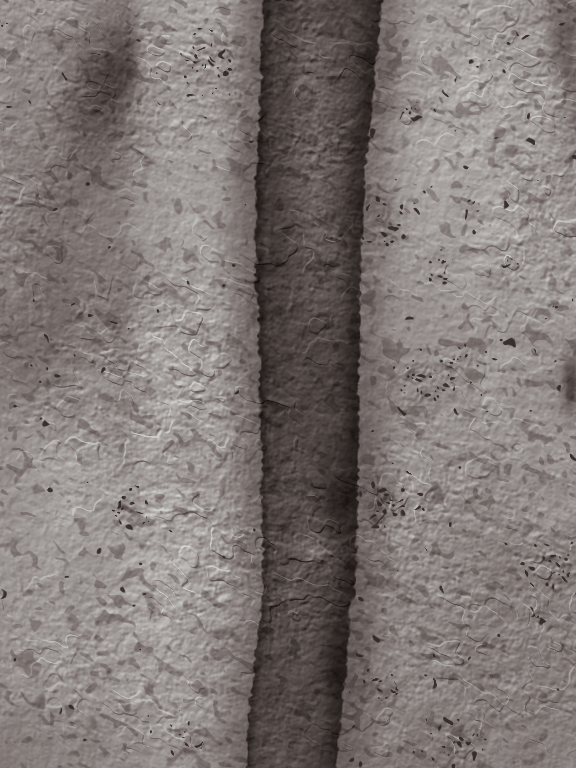
This texture is drawn by a Shadertoy shader. Its source:

```glsl
// Draws crumpled, clay-stiffened cloth hanging in heavy folds around a dark recess.

// Palette, from deep shadow to lit clay
const vec3 SHADOW = vec3(0.16, 0.13, 0.12);
const vec3 EARTH = vec3(0.47, 0.43, 0.42);
const vec3 CLAY = vec3(0.64, 0.62, 0.61);

// Tuning
const float CLOTH_TONE = 0.585;
const float RECESS_TONE = 0.275;
const float CLOTH_CONTRAST = 0.15;
const float RECESS_CONTRAST = 0.27;
const float RELIEF_STEP = 0.0015;
const float CAVITY_DEPTH = 0.2;
const float HOLE_GRID = 105.0;
const float STRAY_HOLES = 0.012;
const float EDGE_SOFTNESS = 0.002;
const vec2 LIGHT = vec2(-0.5, 0.87);
const mat2 TILT = mat2(0.86, 0.51, -0.51, 0.86);

// Worn patches and peeling flakes: centre, radius
const vec3 WORN[14] = vec3[14](
    vec3(0.56, 0.50, 0.032), vec3(0.57, 0.645, 0.018), vec3(0.505, 0.71, 0.025),
    vec3(0.664, 0.66, 0.015), vec3(0.26, 0.915, 0.035), vec3(0.167, 0.335, 0.018),
    vec3(0.612, 0.725, 0.016), vec3(0.538, 0.855, 0.02), vec3(0.495, 0.10, 0.025),
    vec3(0.592, 0.03, 0.025), vec3(0.505, 0.345, 0.03), vec3(0.247, 0.035, 0.02),
    vec3(0.593, 0.53, 0.02), vec3(0.72, 0.26, 0.03));
const vec3 FLAKES[6] = vec3[6](
    vec3(0.635, 0.395, 0.024), vec3(0.28, 0.535, 0.018), vec3(0.645, 0.985, 0.03),
    vec3(0.62, 0.88, 0.028), vec3(0.09, 0.955, 0.022), vec3(0.165, 0.085, 0.014));

float hash(vec2 p) {
    return fract(sin(dot(p, vec2(127.1, 311.7))) * 43758.5453);
}

float noise(vec2 p) {
    vec2 i = floor(p), f = fract(p);
    f = f * f * (3.0 - 2.0 * f);
    return mix(mix(hash(i), hash(i + vec2(1, 0)), f.x),
               mix(hash(i + vec2(0, 1)), hash(i + vec2(1, 1)), f.x), f.y);
}

vec2 drift(vec2 p) {
    return vec2(noise(p), noise(p + 7.3)) - 0.5;
}

float glow(vec2 p, vec2 centre, vec2 size) {
    vec2 d = (p - centre) / size;
    return exp(-dot(d, d));
}

float wear(vec2 p) {
    float amount = 0.0;
    for (int i = 0; i < 14; i++) amount += glow(p, WORN[i].xy, vec2(WORN[i].z));
    return min(amount, 1.0);
}

// Surface height: lumps, broken crumples, gritty grain and raised flakes
float relief(vec2 p) {
    vec2 bent = p + 0.02 * drift(p * 15.0) + 0.006 * drift(p * 90.0);
    vec2 q = TILT * bent;
    float height = 0.007 * noise(q * vec2(42, 60));
    height += 0.0065 * noise(q * vec2(85, 125));
    height += 0.0055 * noise(TILT * q * vec2(150, 185));
    height += 0.0028 * noise(TILT * p * 270.0);
    float peeling = smoothstep(0.5, 0.7, noise(p * 24.0));
    height += 0.005 * peeling * smoothstep(0.5, 0.58, noise(q * vec2(48, 75) + 4.0));
    for (int i = 0; i < 6; i++) {
        float d = length((bent - FLAKES[i].xy) * vec2(0.9, 1.4)) + 0.01 * noise(p * 75.0);
        height += 0.005 * (1.0 - smoothstep(-0.004, 0.001, d - FLAKES[i].z));
    }
    return height;
}

// Small shaded hollows between the crumples
float cavities(vec2 p) {
    vec2 q = TILT * (p + 0.012 * drift(p * 70.0));
    float coverage = 0.16 * (noise(p * 13.0) - 0.5);
    return smoothstep(0.7, 0.86, noise(q * vec2(80, 125)) + coverage);
}

// Ragged dark holes, dense in the worn patches
float holes(vec2 p, float worn) {
    vec2 g = TILT * p * HOLE_GRID + 1.4 * drift(p * 85.0);
    vec2 cell = floor(g);
    vec2 centre = 0.35 + 0.3 * vec2(hash(cell), hash(cell + 5.0));
    float radius = 0.16 + 0.28 * hash(cell + 11.0);
    float d = length((fract(g) - centre) * vec2(1.0, 1.25));
    float present = step(hash(cell + 23.0), STRAY_HOLES + 0.65 * worn);
    return present * (1.0 - smoothstep(radius - 0.16, radius + 0.08, d));
}

float leftTone(vec2 p, float edge) {
    float ridge = (p.x - 0.215 - 0.045 * p.y) / 0.065;
    float tone = CLOTH_TONE + 0.055 * exp(-ridge * ridge);
    float pit = 0.27 * glow(p, vec2(0.15, 0.9), vec2(0.055, 0.09)) + 0.14 * glow(p, vec2(0.10, 0.77), vec2(0.065, 0.1));
    tone -= pit * (1.0 - smoothstep(0.165, 0.2, p.x));
    tone -= 0.14 * glow(p, vec2(0.04, 0.57), vec2(0.09, 0.12));
    tone -= 0.07 * glow(p, vec2(0.16, 0.55), vec2(0.018, 0.18));
    tone += 0.05 * glow(p, vec2(0.06, 0.3), vec2(0.1, 0.2)) - 0.05 * glow(p, vec2(0.1, 0.0), vec2(0.2, 0.08));
    return tone * mix(0.76, 1.0, smoothstep(0.0, 0.06, edge - p.x));
}

float rightTone(vec2 p, float edge) {
    float tone = CLOTH_TONE + 0.06 * glow(p, vec2(0.61, 0.82), vec2(0.1, 0.3));
    tone -= 0.06 * (1.0 - smoothstep(0.1, 0.45, p.y));
    tone -= 0.2 * glow(p, vec2(0.745, 0.93), vec2(0.02, 0.1)) + 0.28 * glow(p, vec2(0.75, 0.5), vec2(0.012, 0.035));
    return tone * mix(0.76, 1.0, smoothstep(0.0, 0.065, p.x - edge));
}

float recessTone(vec2 p, float across) {
    float middle = (across - 0.45) / 0.3;
    float tone = RECESS_TONE + 0.05 * exp(-middle * middle) + 0.1 * glow(p, vec2(0.41, 0.83), vec2(0.035, 0.2));
    tone += 0.11 * glow(p, vec2(0.41, 0.284), vec2(0.018, 0.02));
    tone -= 0.12 * glow(p, vec2(0.44, 0.35), vec2(0.02, 0.04)) + 0.1 * glow(p, vec2(0.434, 0.14), vec2(0.018, 0.05));
    tone *= mix(0.65, 1.0, smoothstep(0.0, 0.12, across));
    return tone * mix(1.0, 0.62, smoothstep(0.75, 1.0, across));
}

void mainImage(out vec4 fragColor, in vec2 fragCoord) {
    vec2 p = fragCoord / iResolution.y;

    // Frayed lips of the recess
    vec2 fray = 0.004 * drift(p * 38.0) + 0.005 * drift(p * 190.0);
    float lipL = 0.32 + 0.021 * smoothstep(0.0, 0.25, p.y) - 0.009 * glow(p, vec2(p.x, 0.7), vec2(1.0, 0.17)) + fray.x;
    float lipR = 0.444 + 0.048 * p.y - 0.006 * sin(8.2 * (p.y - 0.5)) + fray.y;
    float cloth = max(1.0 - smoothstep(-EDGE_SOFTNESS, EDGE_SOFTNESS, p.x - lipL),
                      smoothstep(-EDGE_SOFTNESS, EDGE_SOFTNESS, p.x - lipR));

    // Broad shading of the folds, mottled
    vec2 soft = p + 0.03 * drift(p * 14.0);
    float clothTone = p.x < 0.4 ? leftTone(soft, lipL + soft.x - p.x) : rightTone(soft, lipR + soft.x - p.x);
    float tone = mix(recessTone(p, (p.x - lipL) / (lipR - lipL)), clothTone, cloth);
    tone += 0.05 * (noise(p * vec2(11, 8)) - 0.5) + 0.04 * (noise(TILT * p * 31.0) - 0.5);

    // Relief lit from above
    float worn = wear(p);
    float h = relief(p);
    vec2 slope = vec2(relief(p + vec2(RELIEF_STEP, 0)) - h, relief(p + vec2(0, RELIEF_STEP)) - h) / RELIEF_STEP;
    float rough = (mix(0.5, 1.2, noise(p * 7.0)) + 0.4 * worn) * mix(RECESS_CONTRAST, CLOTH_CONTRAST, cloth);
    tone *= 1.0 + rough * clamp(-dot(slope, LIGHT), -2.4, 1.7);
    tone *= 1.0 - CAVITY_DEPTH * cavities(p);

    // Worn patches and holes
    tone -= 0.04 * worn * cloth;
    tone = mix(tone, 0.18, 0.9 * holes(p, worn) * mix(0.4, 1.0, cloth));

    vec3 color = mix(SHADOW, EARTH, min((tone - 0.16) / 0.31, 1.0));
    color += (CLAY - EARTH) * max((tone - 0.47) / 0.17, 0.0);
    fragColor = vec4(clamp(color, 0.0, 1.0), 1.0);
}
```
